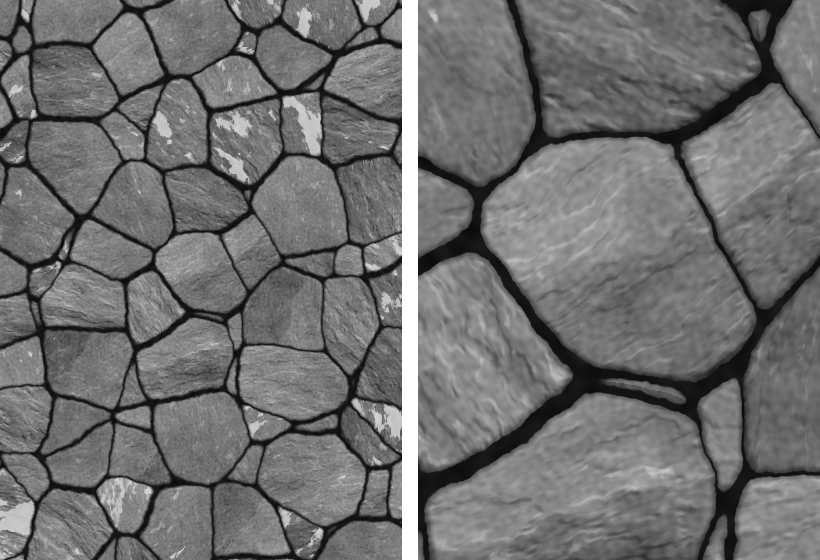
Left: the whole. Right: its middle third, enlarged.
Reproduce this texture procedurally as a Shadertoy shader.

```glsl
const float CELLS_ACROSS = 7.3;
const vec2 LIGHT_DIR = vec2(0.45, 0.89);
const float GAP_TONE = 0.075;
const float LICHEN_TONE = 0.80;

struct Stone {
    vec2 id;
    vec2 local;      // position relative to the stone centre
    float edge;      // distance inside the outline, negative in the gap
    vec2 edgeNormal; // direction across the nearest edge
};

vec2 hash2(vec2 p) {
    p = vec2(dot(p, vec2(127.1, 311.7)), dot(p, vec2(269.5, 183.3)));
    return fract(sin(p) * 43758.55);
}

float gradientNoise(vec2 p) {
    vec2 i = floor(p), f = fract(p);
    vec2 u = f * f * f * (f * (f * 6.0 - 15.0) + 10.0);
    vec2 e = vec2(0.0, 1.0);
    float a = dot(hash2(i) * 2.0 - 1.0, f);
    float b = dot(hash2(i + e.yx) * 2.0 - 1.0, f - e.yx);
    float c = dot(hash2(i + e.xy) * 2.0 - 1.0, f - e.xy);
    float d = dot(hash2(i + e.yy) * 2.0 - 1.0, f - e.yy);
    return mix(mix(a, b, u.x), mix(c, d, u.x), u.y);
}

float fbm(vec2 p, int octaves) {
    float sum = 0.0, amp = 0.6;
    for (int i = 0; i < octaves; i++) {
        sum += amp * gradientNoise(p);
        p = mat2(1.6, 1.2, -1.2, 1.6) * p + 17.3;
        amp *= 0.55;
    }
    return sum;
}

vec2 rotate(vec2 p, float angle) {
    float c = cos(angle), s = sin(angle);
    return vec2(c * p.x - s * p.y, s * p.x + c * p.y);
}

float smoothMin(float a, float b, float k) {
    float h = max(k - abs(a - b), 0.0) / k;
    return min(a, b) - h * h * k * 0.25;
}

// Stone centre in xy, size weight in z
vec3 stoneSite(vec2 cell) {
    float size = hash2(cell + 71.3).x;
    return vec3(cell + 0.1 + 0.8 * hash2(cell), 0.85 * smoothstep(0.2, 0.8, size));
}

// Weighted Voronoi cells: large blocks with small wedges between them
Stone findStone(vec2 p) {
    vec2 base = floor(p);
    vec3 own = vec3(0.0);
    Stone stone = Stone(base, p, 4.0, vec2(0.0, 1.0));
    float best = 1e4;
    for (int y = -2; y <= 2; y++)
    for (int x = -2; x <= 2; x++) {
        vec2 cell = base + vec2(x, y);
        vec3 site = stoneSite(cell);
        float power = dot(p - site.xy, p - site.xy) - site.z;
        if (power < best) { best = power; own = site; stone.id = cell; }
    }
    stone.local = p - own.xy;
    float nearest = 1e4;
    for (int y = -2; y <= 2; y++)
    for (int x = -2; x <= 2; x++) {
        vec2 cell = base + vec2(x, y);
        if (distance(cell, stone.id) < 0.5) continue;
        vec3 site = stoneSite(cell);
        vec2 across = site.xy - own.xy;
        float power = dot(p - site.xy, p - site.xy) - site.z;
        float border = (power - best) / (2.0 * length(across));
        vec2 normal = normalize(across);
        // The stone above throws its shadow on upward edges
        float shadow = smoothstep(-0.3, 1.0, normal.y);
        float gap = 0.007 + (0.012 + 0.06 * shadow) * hash2(cell + stone.id + 5.7).x;
        if (border - gap < nearest) { nearest = border - gap; stone.edgeNormal = normal; }
        stone.edge = smoothMin(stone.edge, border - gap, 0.09);
    }
    return stone;
}

// Cleaved face: layered steps along a bedding direction
float cleftHeight(vec2 p, float angle) {
    vec2 bedding = rotate(p, angle) * vec2(0.8, 2.0);
    float h = fbm(bedding, 5);
    float layer = h * 4.5;
    float terrace = floor(layer) + smoothstep(0.8, 1.0, fract(layer));
    return h * 0.6 + terrace * 0.06;
}

float stoneTone(Stone stone, vec2 p) {
    vec2 rnd = hash2(stone.id + 13.1), kind = hash2(stone.id + 47.9);
    float angle = rnd.x * 6.283;
    vec2 seeded = stone.local + rnd * 40.0;

    // Base tone, tilt and chipped relief
    float tone = 0.485 + 0.11 * (rnd.y - 0.5);
    tone += 0.05 * dot(stone.local, rotate(vec2(1.0, 0.0), angle));
    float relief = cleftHeight(seeded, angle) - cleftHeight(seeded + LIGHT_DIR * 0.03, angle);
    tone += clamp(relief * mix(0.5, 1.6, kind.x), -0.17, 0.13);

    // A crease splits some faces into two planes
    float crease = rotate(stone.local, angle).y - 0.12 + 0.25 * fbm(seeded * 1.7, 4);
    tone -= 0.07 * step(0.55, kind.x) * smoothstep(-0.01, 0.02, crease);

    // Mottling, pale flecks and grain
    tone += 0.14 * fbm(p * 2.5, 4) + 0.10 * gradientNoise(p * 19.0);
    float flecks = fbm(rotate(seeded, angle) * vec2(4.0, 7.0), 4);
    tone += 0.13 * smoothstep(0.12, 0.32, flecks) * (0.4 + kind.y);

    // Lichen on a few stones
    float cover = mix(-0.30, 0.03, smoothstep(0.62, 0.95, kind.y));
    float growth = fbm(rotate(seeded, angle) * vec2(1.1, 2.2), 5) + 0.35 * flecks + cover;
    return mix(tone, LICHEN_TONE + 0.1 * flecks, 0.9 * smoothstep(0.05, 0.15, growth));
}

void mainImage(out vec4 fragColor, in vec2 fragCoord) {
    vec2 p = fragCoord / iResolution.x * CELLS_ACROSS;
    float pixel = CELLS_ACROSS / iResolution.x;

    // Bend and roughen the outlines
    vec2 bend = vec2(gradientNoise(p * 1.1), gradientNoise(p * 1.1 + 37.0));
    vec2 rough = vec2(fbm(p * 5.0, 4), fbm(p * 5.0 + 61.0, 4));
    Stone stone = findStone(p + 0.16 * bend + 0.06 * rough);

    float tone = stoneTone(stone, p);
    float rim = smoothstep(0.07, 0.0, stone.edge);
    tone += 0.09 * rim * dot(stone.edgeNormal, LIGHT_DIR);
    tone *= mix(0.62, 1.0, smoothstep(0.0, 0.045, stone.edge));

    float gapTone = GAP_TONE + 0.06 * gradientNoise(p * 9.0);
    tone = mix(gapTone, tone, smoothstep(-pixel, pixel, stone.edge));
    fragColor = vec4(vec3(clamp(tone, 0.0, 1.0)), 1.0);
}
```
